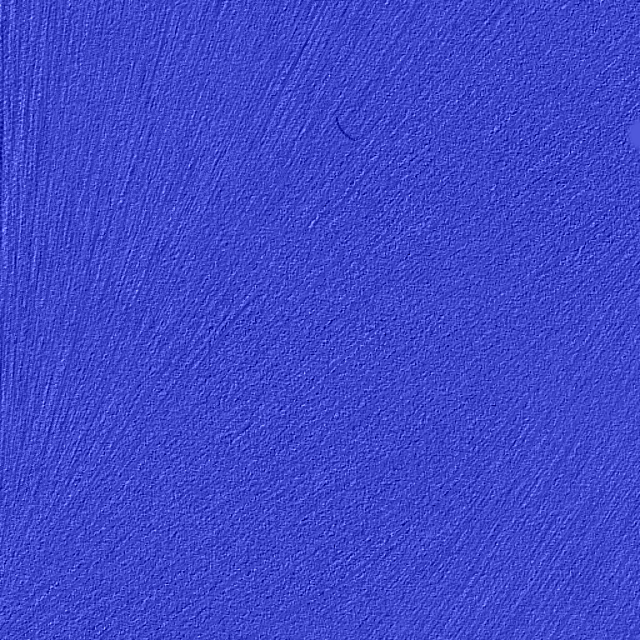
Give the GLSL for this texture, as a three.js fragment shader.

```glsl
// Blue brushed fabric: fine speckle combed along a fanning diagonal flow.
varying vec2 vUv;

float hash(vec2 p) {
  vec3 q = fract(vec3(p.xyx) * 0.1031);
  q += dot(q, q.yzx + 33.33);
  return fract((q.x + q.y) * q.z);
}

// Value noise centred on zero
float noise(vec2 p) {
  vec2 i = floor(p);
  vec2 f = fract(p);
  f = f * f * (3.0 - 2.0 * f);
  float low = mix(hash(i), hash(i + vec2(1.0, 0.0)), f.x);
  float high = mix(hash(i + vec2(0.0, 1.0)), hash(i + 1.0), f.x);
  return mix(low, high, f.y) - 0.5;
}

// Noise minus both neighbours across the strands: ridges without broad blotches
float ridges(vec2 p, vec2 across) {
  return noise(p) - 0.32 * (noise(p + across) + noise(p - across));
}

vec2 rotate(vec2 p, float angle) {
  float c = cos(angle);
  float s = sin(angle);
  return vec2(c * p.x + s * p.y, c * p.y - s * p.x);
}

// Lower right area, where the strands stand steeper
float steepArea(vec2 p) {
  return smoothstep(0.44, 0.64, p.x - 0.7 * p.y + 0.06 * noise(p * 7.0));
}

// Strands fan out of the lower left corner, then settle on a diagonal
vec2 flowDirection(vec2 p) {
  float fan = atan(p.y + 0.01, p.x + 0.02);
  float angle = mix(max(fan, 0.64), 1.0, steepArea(p));
  angle += 0.07 * noise(p * 5.0 + 20.0);
  return vec2(cos(angle), sin(angle));
}

// Ridges averaged along the flow, scaled to unit deviation
float combedRidges(vec2 p, vec2 flow, float cells, float spacing) {
  vec2 across = rotate(vec2(flow.y, -flow.x), 0.35) * 1.3;
  float sum = 0.0;
  for (int i = 0; i < 17; i++) {
    vec2 q = p + flow * (float(i) - 8.0) * spacing;
    sum += ridges(rotate(q, 0.35) * cells + 700.0, across);
  }
  return sum / 1.05;
}

// Long crease lines beside the main diagonal
float creases(vec2 p) {
  float d = (p.y - 0.08 - 1.15 * p.x) * 0.656;
  d += 0.03 * noise(p * 4.0 + 3.0);
  float patches = smoothstep(-0.3, 0.2, noise(p * 9.0 + 8.0));
  float ripple = sin(d * 520.0 + 2.0 * noise(p * 15.0));
  return ripple * exp(-d * d * 4500.0) * patches * smoothstep(0.1, 0.25, p.x);
}

// Short dark nick across the strands
float nick(vec2 p) {
  vec2 q = rotate(p - vec2(0.535, 0.795), -0.9);
  float d = abs(q.y - 12.0 * q.x * q.x);
  return (1.0 - smoothstep(0.0005, 0.003, d)) * (1.0 - smoothstep(0.015, 0.028, abs(q.x)));
}

void main() {
  vec2 p = vUv;
  vec2 flow = flowDirection(p);

  // Where strands show and where plain speckle dominates
  float fanArea = smoothstep(-0.05, 0.35, p.y - 1.15 * p.x);
  float steep = steepArea(p);
  float patches = noise(p * 8.0 + 40.0);
  float leftEdge = exp(-p.x * 25.0) * smoothstep(0.3, 0.9, p.y);
  float combing = clamp(0.22 + 0.33 * fanArea + 0.2 * steep + 0.3 * patches, 0.1, 0.7);

  // Sharp speckle mixed with slightly larger grains
  float sharp = ridges(p * 512.0 - 0.5, vec2(1.0, -1.0)) / 0.317;
  float soft = ridges(rotate(p, 0.6) * 350.0 + 600.0, vec2(0.2, -1.3)) / 0.23;
  float grain = 0.87 * sharp + 0.5 * soft;

  float fine = combedRidges(p, flow, 450.0, 0.003);
  float coarse = combedRidges(p, flow, 240.0, 0.008);

  // Rows of stronger and weaker speckle follow the strands
  float rows = clamp(1.0 + 0.35 * coarse, 0.35, 1.8);
  float relief = grain * rows * sqrt(1.0 - combing * combing);
  relief += combing * (0.95 * fine + 0.35 * coarse);
  relief += 0.8 * leftEdge * coarse;
  relief *= 1.06 - 0.12 * steep - 0.08 * fanArea + 0.2 * patches;

  // Slow shading, creases and the nick
  relief += 0.12 * noise(p * 4.0 + 70.0) + 0.1 * steep + 0.06 * fanArea;
  relief += 0.6 * creases(p) - 2.0 * nick(p);

  // Small smooth spot on the right edge
  float spot = 1.0 - smoothstep(0.012, 0.024, length((p - vec2(1.0, 0.79)) * vec2(1.0, 0.8)));
  relief = mix(relief, 0.7, spot);

  vec3 cloth = vec3(0.243, 0.277, 0.793);
  gl_FragColor = vec4(clamp(cloth + relief * vec3(0.094, 0.096, 0.094), 0.0, 1.0), 1.0);
}
```
